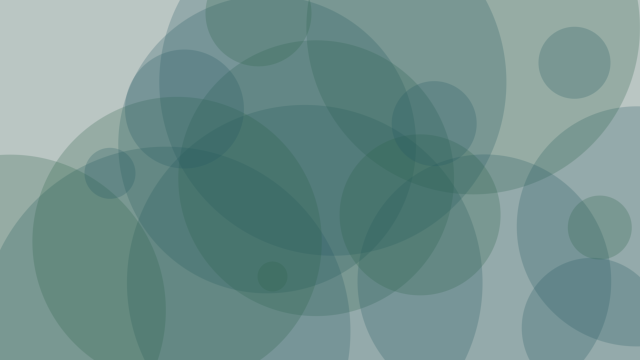
Give the GLSL for this background, as a Shadertoy shader.

```glsl
// Overlapping translucent sage and teal discs on a pale grey-green ground, with one corner left open.

const vec3 GROUND = vec3(0.73, 0.775, 0.765);
const vec3 SAGE = vec3(0.16, 0.38, 0.28);
const vec3 TEAL = vec3(0.13, 0.34, 0.38);
const float OPACITY = 0.25;

// Lengths are in canvas heights.
const int LARGE_COUNT = 10;
const vec2 LARGE_RADII = vec2(0.32, 0.53);
const vec3 LARGE_SEED = vec3(0.48, 0.221, 0.828);
const float LARGE_TEAL_SHARE = 0.4;

const int SMALL_COUNT = 9;
const vec2 SMALL_RADII = vec2(0.03, 0.23);
const vec3 SMALL_SEED = vec3(0.9, 0.82, 0.35);
const float SMALL_TEAL_SHARE = 0.65;

const vec2 OPEN_CORNER = vec2(0.0, 1.0);
const float OPEN_RADIUS = 0.43;
const float JITTER = 0.03;

// Even, non-repeating steps for position (xy) and radius (z).
const vec3 SPREAD_STEP = vec3(0.7549, 0.5698, 0.618);

// Integer hash mapped to 0..1.
float hash(int n) {
    uint state = uint(n) * 747796405u + 2891336453u;
    uint word = ((state >> ((state >> 28u) + 4u)) ^ state) * 277803737u;
    word = (word >> 22u) ^ word;
    return float(word >> 8u) / 16777216.0;
}

// Slides a disc away until it leaves the open corner uncovered.
vec2 keepCornerOpen(vec2 center, float radius) {
    vec2 offset = center - OPEN_CORNER;
    float dist = max(length(offset), 0.001);
    return OPEN_CORNER + offset / dist * max(dist, radius + OPEN_RADIUS);
}

// Blends one family of scattered discs over the colour.
vec3 layDiscs(vec3 color, vec2 p, float aspect, float pixel,
              int count, vec3 seed, vec2 radii, float tealShare, int salt) {
    for (int i = 0; i < count; i++) {
        vec3 spread = fract(seed + float(i) * SPREAD_STEP);
        int id = salt + 3 * i;
        float radius = mix(radii.x, radii.y, spread.z);
        vec2 jitter = JITTER * (vec2(hash(id), hash(id + 1)) - 0.5);
        vec2 center = spread.xy * vec2(aspect, 1.0) + jitter;
        center = keepCornerOpen(center, radius);

        float edge = length(p - center) - radius;
        float coverage = 1.0 - smoothstep(-0.75 * pixel, 0.75 * pixel, edge);
        vec3 tint = hash(id + 2) < tealShare ? TEAL : SAGE;
        color = mix(color, tint, OPACITY * coverage);
    }
    return color;
}

void mainImage(out vec4 fragColor, in vec2 fragCoord) {
    float pixel = 1.0 / iResolution.y;
    float aspect = iResolution.x * pixel;
    vec2 p = fragCoord * pixel;

    vec3 color = GROUND;
    color = layDiscs(color, p, aspect, pixel, LARGE_COUNT, LARGE_SEED,
                     LARGE_RADII, LARGE_TEAL_SHARE, 11);
    color = layDiscs(color, p, aspect, pixel, SMALL_COUNT, SMALL_SEED,
                     SMALL_RADII, SMALL_TEAL_SHARE, 101);
    fragColor = vec4(color, 1.0);
}
```
